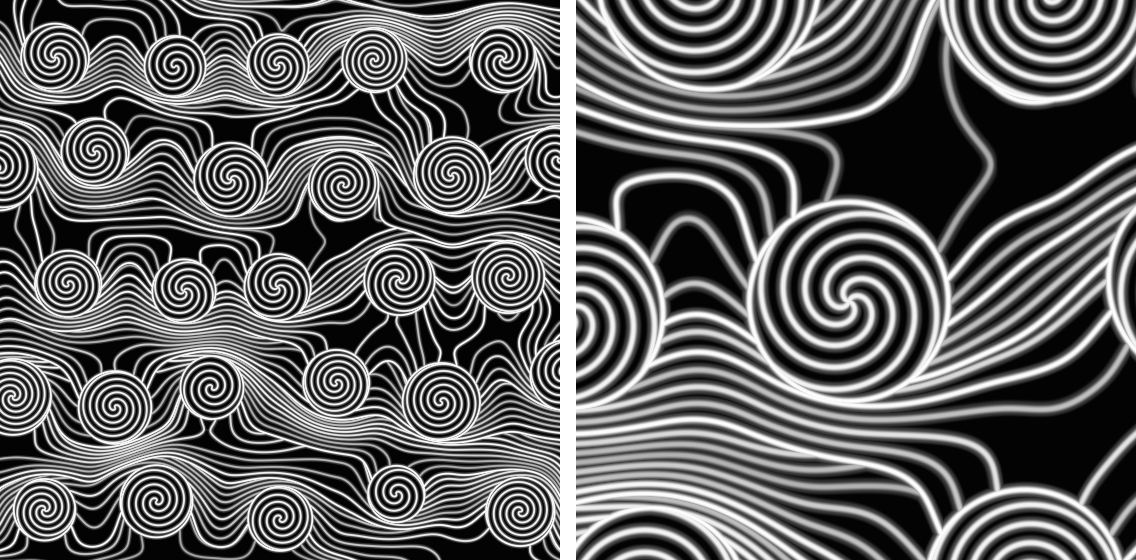
Left: the whole. Right: its middle third, enlarged.
A three.js fragment shader for this pattern:

```glsl
// Flowing white ink lines on black, curling around scattered spiral discs.
// A height field bent by every swirl is cut into bands; each band fans out
// into contour lines of even width, and the spirals are laid over them.

varying vec2 vUv;

const float TAU = 6.2831853;
const float CELL = 0.2;         // spacing of the swirls
const float BAND = 0.1;         // height of one bundle of lines
const float STEP = 0.0006;      // offset for numerical slopes
const vec3 INK = vec3(0.99);
const vec3 GROUND = vec3(0.012);

struct Swirl {
  vec2 centre;
  float radius;
  float side;     // -1 or 1: lines pass above or below, and turning sense
  float seed;
};

float hash(vec2 p) {
  vec3 q = fract(vec3(p.xyx) * 0.1031);
  q += dot(q, q.yzx + 33.33);
  return fract((q.x + q.y) * q.z);
}

float noise(vec2 p) {
  vec2 i = floor(p);
  vec2 f = p - i;
  f = f * f * f * (f * (f * 6.0 - 15.0) + 10.0);
  return mix(mix(hash(i), hash(i + vec2(1.0, 0.0)), f.x),
             mix(hash(i + vec2(0.0, 1.0)), hash(i + 1.0), f.x), f.y);
}

// Jittered swirl of a staggered grid, found from a point and a cell offset.
Swirl swirlNear(vec2 p, vec2 offset) {
  float row = floor(p.y / CELL) + offset.y;
  float shift = 0.5 * mod(row, 2.0);
  vec2 cell = vec2(floor(p.x / CELL + shift) + offset.x, row);
  vec2 key = cell + 17.0;
  vec2 jitter = vec2(hash(key), hash(key + 41.3)) - 0.5;
  Swirl s;
  s.centre = (cell + vec2(0.5 - shift, 0.5) + 0.34 * jitter) * CELL;
  s.radius = mix(0.05, 0.071, hash(key + 73.7));
  s.side = hash(key + 97.1) < 0.5 ? -1.0 : 1.0;
  s.seed = hash(key + 151.9);
  return s;
}

// Height whose contours drift sideways and wrap around the swirls.
float flowHeight(vec2 p) {
  float height = p.y + 0.1 * p.x + 0.1 * noise(p * vec2(3.0, 4.0) + 5.0);
  for (int j = -1; j <= 1; j++) {
    for (int i = -1; i <= 1; i++) {
      Swirl s = swirlNear(p, vec2(float(i), float(j)));
      float reach = 2.3 * s.radius;
      vec2 d = (p - s.centre) / reach;
      float k = max(1.0 - dot(d, d), 0.0);
      height += s.side * 0.66 * reach * k * k * k;
    }
  }
  return height;
}

// Line number inside a band; the count of lines varies along the band.
float bandPhase(float height, vec2 p, float band) {
  float count = mix(2.5, 9.0, noise(vec2(p.x * 5.0, band * 7.3 + 40.0)));
  return (height / BAND - band) * count;
}

// Bright core with a dim halo, by distance from the line.
float stroke(float dist, float strength) {
  float core = 1.0 - smoothstep(0.0004, 0.0032, dist);
  float halo = 0.27 * (1.0 - smoothstep(0.0029, 0.0056, dist));
  return strength * mix(halo, 1.0, core);
}

float phaseDistance(float phase, float slope) {
  return abs(phase - floor(phase + 0.5)) / max(slope, 4.0);
}

float flowLines(vec2 p) {
  vec2 px = p + vec2(STEP, 0.0);
  vec2 py = p + vec2(0.0, STEP);
  float h = flowHeight(p);
  float hx = flowHeight(px);
  float hy = flowHeight(py);
  float band = floor(h / BAND);
  float phase = bandPhase(h, p, band);
  vec2 slope = vec2(bandPhase(hx, px, band), bandPhase(hy, py, band)) - phase;
  float strength = mix(0.65, 1.0, hash(vec2(floor(phase + 0.5), band) + 60.0));
  float line = stroke(phaseDistance(phase, length(slope) / STEP), strength);
  float edge = phaseDistance(h / BAND, length(vec2(hx, hy) - h) / STEP / BAND);
  return max(line, stroke(edge, 1.0));
}

float spiralLines(vec2 d, Swirl s) {
  float r = max(length(d), 0.0005);
  float arms = 2.0 + floor(s.seed * 3.0);
  float pitch = mix(0.0108, 0.014, fract(s.seed * 7.0));
  float turn = s.side * atan(d.y, d.x) / TAU;
  float phase = arms * turn + r / pitch + s.seed * 5.0;
  float slope = length(vec2(arms / (TAU * r), 1.0 / pitch));
  return stroke(phaseDistance(phase, slope), 0.96);
}

void main() {
  // Choose the disc that lies closest relative to its size.
  Swirl nearest = swirlNear(vUv, vec2(0.0));
  float best = 100.0;
  for (int j = -1; j <= 1; j++) {
    for (int i = -1; i <= 1; i++) {
      Swirl s = swirlNear(vUv, vec2(float(i), float(j)));
      float ratio = length(vUv - s.centre) / s.radius;
      if (ratio < best) { best = ratio; nearest = s; }
    }
  }
  vec2 d = vUv - nearest.centre;
  float rim = length(d) - nearest.radius;
  float light = rim < 0.0 ? spiralLines(d, nearest) : flowLines(vUv);
  light = max(light, stroke(abs(rim), 1.0));
  gl_FragColor = vec4(mix(GROUND, INK, light), 1.0);
}
```
